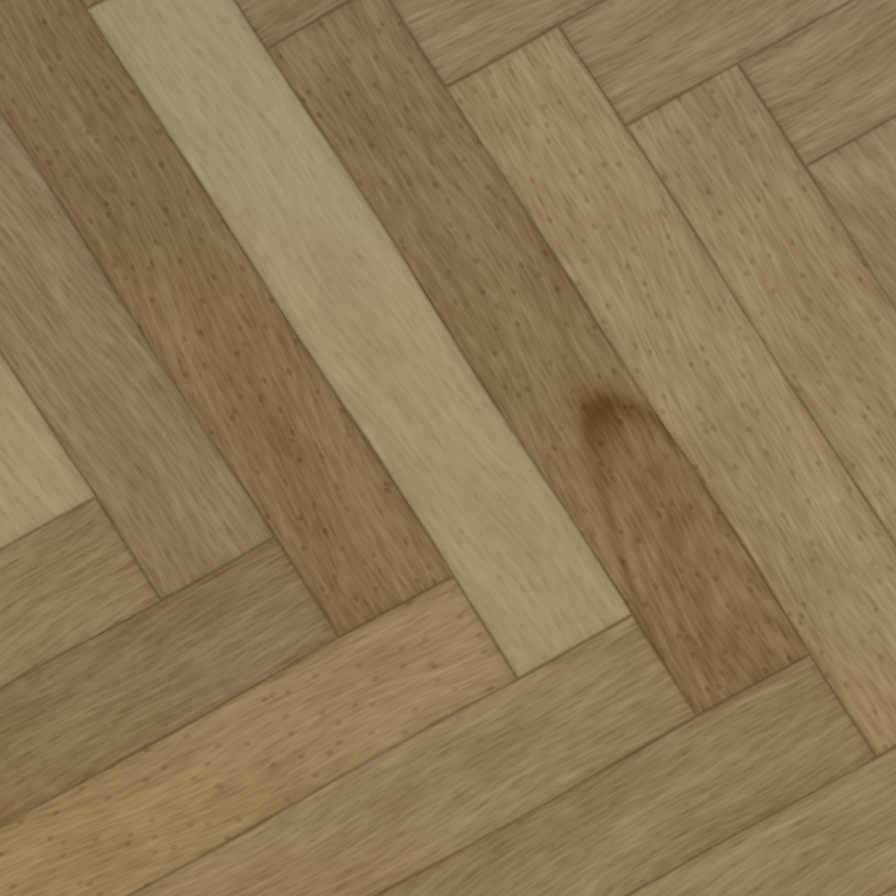
Write a Shadertoy shader that draws this texture.

```glsl
const float LEN = 6.55; // plank length in plank widths

vec2 hash2(vec2 p) {
    vec3 q = fract(p.xyx * vec3(0.1031, 0.103, 0.0973));
    q += dot(q, q.yzx + 33.33);
    return fract((q.xx + q.yz) * q.zy);
}

// Cellular noise: distance to the nearest scattered point
float cells(vec2 p) {
    vec2 base = floor(p);
    float nearest = 2.0;
    for (int y = -1; y <= 1; y++)
        for (int x = -1; x <= 1; x++) {
            vec2 cell = base + vec2(x, y);
            nearest = min(nearest, length(cell + hash2(cell + 50.0) - p));
        }
    return nearest;
}

// Finds the herringbone plank: local = (across, along), id = (index, band, direction)
void findPlank(vec2 uv, out vec2 local, out vec3 id) {
    local = vec2(0.5);
    id = vec3(0.0);
    for (int m = -1; m <= 1; m++) {
        vec2 w = uv + float(m) * vec2(LEN, -LEN);
        float column = floor(w.x), row = floor(w.y - LEN);
        float down = w.y - column, left = row + 1.0 - w.x;
        if (down >= 0.0 && down < LEN) {
            local = vec2(w.x - column, down);
            id = vec3(column, m, 0);
        } else if (left >= 0.0 && left < LEN) {
            local = vec2(fract(w.y - LEN), left);
            id = vec3(row, m, 1);
        }
    }
}

// Lightness of each plank; the outer bands vary at random
float plankTone(vec3 id, float random) {
    const float steep[8] = float[8](0.95, 0.46, 0.2, 0.98, 0.3, 0.72, 0.66, 0.6);
    const float shallow[8] = float[8](0.45, 0.28, 0.66, 0.56, 0.42, 0.58, 0.5, 0.45);
    int i = clamp(int(id.x) + 3, 0, 7);
    if (id.y != 0.0) return 0.32 + 0.25 * random;
    return id.z < 0.5 ? steep[i] : shallow[i];
}

void mainImage(out vec4 fragColor, in vec2 fragCoord) {
    vec2 p = fragCoord / iResolution.xy;
    vec2 q = vec2(p.x, 1.0 - p.y);
    q += 0.0012 * sin(q.yx * 17.0 + 1.0);
    vec2 uv = inverse(mat2(0.1263, -0.0703, 0.0736, 0.1139)) * (q - vec2(0.0977, 0.0104));

    vec2 local;
    vec3 id;
    findPlank(uv, local, id);
    vec2 rnd = hash2(id.xy * 7.0 + id.z * 31.0 + 90.0);
    float seed = rnd.x * 40.0, along = local.y;

    // Wavering grain coordinate, slightly oblique to the plank
    float x = local.x + (rnd.y - 0.5) * 0.14 * along
            + 0.05 * sin(along * 1.1 + seed) + 0.02 * sin(along * 2.9 + local.x * 4.0 + seed);

    // Broad bands from layered sines
    float bands = 0.0, freq = 5.0, amp = 0.5;
    for (int i = 0; i < 5; i++) {
        bands += amp * sin(x * freq + 1.4 * sin(along * 0.6 + float(i) * 2.1 + x * 3.0) + seed * float(i + 1));
        freq *= 1.83;
        amp *= 0.72;
    }

    // Fine fibres, pores and cloudy patches from stretched cells
    float fibres = cells(vec2(x * 17.0, along * 1.6) + seed) - 0.45;
    float fine = cells(vec2(x * 32.0, along * 4.5) + seed + 60.0) - 0.45;
    float pores = smoothstep(0.28, 0.05, cells(vec2(x * 12.0, along * 2.4) + seed + 20.0));
    float patches = cells(vec2(x * 2.2, along * 0.8) + seed + 9.0) - 0.45;

    float tone = plankTone(id, rnd.x);
    float shade = 0.013 * bands + 0.05 * fibres + 0.05 * fine - 0.022 * pores + 0.035 * patches;
    shade *= mix(1.15, 0.65, smoothstep(0.75, 1.0, tone));

    // Small dark flecks, denser on some planks
    float fleck = smoothstep(0.15, 0.04, cells(local * vec2(5.0, 3.5) + seed));
    shade -= fleck * (rnd.y > 0.6 || id == vec3(2, 0, 0) ? 0.055 : 0.02);

    // Arched heartwood figure with a dark apex
    if (id == vec3(1, 0, 0)) {
        float side = local.x - 0.68;
        float arch = along - 3.95 - 4.3 * side * side + 0.05 * sin(along * 5.0);
        float fade = smoothstep(6.6, 4.0, along);
        shade -= 0.09 * exp(-pow(arch * 5.5, 2.0)) * (0.35 + 0.65 * fade);
        shade -= smoothstep(0.0, 0.4, arch) * (0.025 + 0.015 * sin(arch * 13.0 + bands));
        shade -= 0.06 * exp(-dot(vec2(side, along - 4.0) * vec2(6.0, 5.0), vec2(side, along - 4.0) * vec2(6.0, 5.0)));
    }

    vec3 color = mix(vec3(0.485, 0.39, 0.28), vec3(0.635, 0.565, 0.425), tone);
    color += (rnd.y - 0.5) * vec3(0.015, 0.0, -0.02);
    color += mix(vec3(0.012, 0.0, -0.016), vec3(-0.012, 0.0, 0.012), p.y);
    color += shade * vec3(1.0, 1.04, 1.0);

    // Uneven dark joints, with a worn pale edge in places
    float px = 1.0 / (0.14 * iResolution.y);
    float sideGap = min(local.x, 1.0 - local.x), endGap = min(along, LEN - along);
    float wear = 0.5 + 0.3 * sin(along * 2.3 + seed) + 0.2 * sin(along * 7.1 + seed * 2.0);
    float joint = smoothstep(0.018 + px, 0.0, sideGap) * (0.3 + 0.45 * wear);
    joint = max(joint, 0.65 * smoothstep(0.022 + px, 0.0, endGap));
    float rim = smoothstep(0.03 + px, 0.0, abs(local.x - 0.04)) * smoothstep(0.7, 1.0, wear);
    color += 0.05 * rim * step(0.5, tone);
    color = mix(color, vec3(0.33, 0.29, 0.2), joint * 0.75);
    color -= 0.025 * smoothstep(0.1, 0.0, min(sideGap, endGap));

    fragColor = vec4(color, 1.0);
}
```
